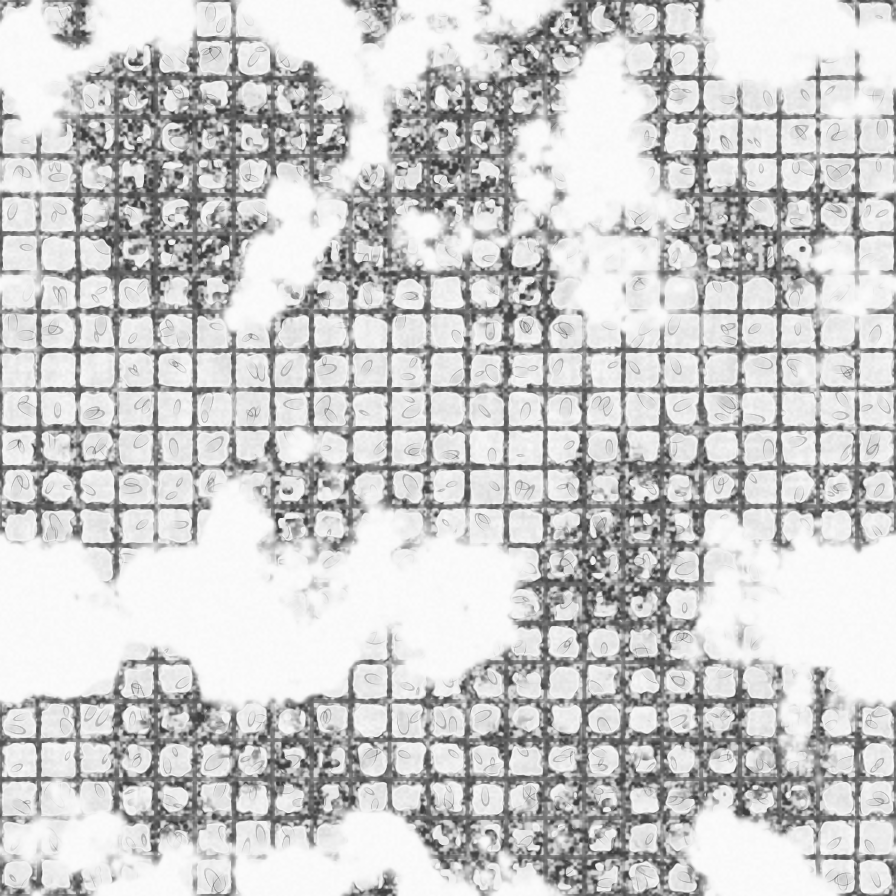
Write a WebGL 1 fragment shader that draws this texture map.

```glsl
precision highp float;
// Worn sheet of 23 by 23 pale square tiles with dark, crumbly joints.
// Rounded boxes shape the tiles, wrapping noise spreads grime from the joints,
// and soft white patches erase parts of the grid. The result tiles seamlessly.

uniform vec2 u_resolution;

float hash(vec2 c) {
  vec3 q = fract(c.xyx * 0.1031);
  q += dot(q, q.yzx + 33.33);
  return fract((q.x + q.y) * q.z);
}

// Value noise that wraps over the unit square; freq must be whole.
float noise(vec2 uv, vec2 freq, float seed) {
  vec2 p = uv * freq;
  vec2 i = floor(p);
  vec2 f = fract(p);
  f = f * f * (3.0 - 2.0 * f);
  vec2 a = mod(i, freq) + seed;
  vec2 b = mod(i + 1.0, freq) + seed;
  return mix(mix(hash(a), hash(vec2(b.x, a.y)), f.x),
             mix(hash(vec2(a.x, b.y)), hash(b), f.x), f.y);
}

float fbm(vec2 uv, float freq, float seed) {
  float sum = 0.0;
  float amp = 0.5;
  float total = 0.0;
  for (int k = 0; k < 5; k++) {
    sum += amp * noise(uv, vec2(freq), seed + float(k) * 17.0);
    total += amp;
    amp *= 0.55;
    freq *= 2.0;
  }
  return sum / total;
}

float roundedBox(vec2 p, float halfSize, float radius) {
  vec2 q = abs(p) - halfSize + radius;
  return length(max(q, 0.0)) + min(max(q.x, q.y), 0.0) - radius;
}

// Faint flake outlines, shaded inside, scattered in each tile.
float flakes(vec2 local, vec2 cell, float warp, float pixel) {
  float shade = 0.0;
  for (int k = 0; k < 3; k++) {
    vec2 id = cell + 61.0 * float(k + 1);
    float angle = 6.2832 * hash(id);
    vec2 q = local - 0.5 * (vec2(hash(id + 5.3), hash(id + 9.7)) - 0.5);
    q = mat2(cos(angle), sin(angle), -sin(angle), cos(angle)) * q;
    float d = length(q * vec2(1.0, 2.3)) - 0.12 - 0.2 * hash(id + 2.1);
    d += 0.2 * (warp - 0.5);
    float outline = 1.0 - smoothstep(0.01, 0.03 + pixel, abs(d));
    float inside = 1.0 - smoothstep(-0.12, 0.0, d);
    float shown = step(0.5, hash(id + 13.9));
    shade += shown * (0.2 * outline * smoothstep(-0.2, 0.2, q.x + 0.1) + 0.05 * inside);
  }
  return shade;
}

void main() {
  vec2 uv = gl_FragCoord.xy / u_resolution;
  vec2 grid = uv * 23.0;
  vec2 cell = floor(grid);
  vec2 local = fract(grid) - 0.5;
  float pixel = 23.0 / u_resolution.x;

  // Noise layers: broad dirt, ragged edges and fine crumbs.
  float dirt = fbm(uv, 7.0, 31.0);
  float ragged = noise(uv, vec2(115.0), 7.0);
  float fine = noise(uv, vec2(310.0), 53.0);
  float crumbs = 0.6 * noise(uv, vec2(193.0), 19.0) + 0.4 * fine;

  // Tile face with woven streaks, grain and flakes.
  float weave = noise(uv, vec2(161.0, 23.0), 71.0) + noise(uv, vec2(23.0, 161.0), 83.0);
  float tone = 0.89 + 0.04 * weave + 0.05 * (fine - 0.5);
  tone -= 0.05 * hash(cell + 3.7) * noise(uv, vec2(46.0), 11.0);
  tone -= flakes(local, cell, noise(uv, vec2(69.0), 41.0), pixel);

  // Grime closes in from the joints and rounds off the tiles.
  float heavy = smoothstep(0.36, 0.66, dirt);
  vec2 shift = 0.09 * (vec2(hash(cell + 21.3), hash(cell + 37.1)) - 0.5);
  float halfSize = 0.47 - 0.14 * heavy - 0.04 * hash(cell + 1.9);
  float edge = roundedBox(local - shift, halfSize, 0.1 + 0.2 * hash(cell + 8.2));
  edge += 0.14 * (ragged - 0.5) + 0.08 * (crumbs - 0.5);
  float rim = 1.0 - smoothstep(0.0, 0.05, abs(edge + 0.04));
  tone = mix(tone, 0.97, 0.7 * rim);
  float grime = smoothstep(-0.03, 0.04, edge);
  float spill = smoothstep(0.56, 0.68, dirt) * smoothstep(0.4, 0.55, ragged);
  grime = max(grime, spill);
  float grimeTone = mix(0.3, 0.9, smoothstep(0.2, 0.8, crumbs));
  grimeTone -= 0.1 * (heavy - 0.4);
  tone = mix(tone, grimeTone, grime);

  // Straight joints, broken along their length.
  vec2 toJoint = 0.5 - abs(local);
  float joint = min(toJoint.x, toJoint.y) + 0.04 * (crumbs - 0.5);
  joint = 1.0 - smoothstep(0.055 - 0.5 * pixel, 0.065 + 0.5 * pixel, joint);
  joint *= 0.35 + 0.6 * smoothstep(0.15, 0.5, noise(uv, vec2(46.0), 97.0));
  tone = mix(tone, 0.27 + 0.3 * crumbs, joint);

  // Large bleached patches with cloudy edges.
  float bleach = fbm(uv, 6.0, 113.0) + 0.03 * (ragged - 0.5);
  float patchMask = smoothstep(0.53, 0.6, bleach);
  float patchTone = 0.93 + 0.05 * smoothstep(0.55, 0.62, bleach) + 0.015 * (fine - 0.5);
  tone = mix(tone, patchTone, patchMask);

  gl_FragColor = vec4(vec3(clamp(tone, 0.0, 1.0)), 1.0);
}
```
